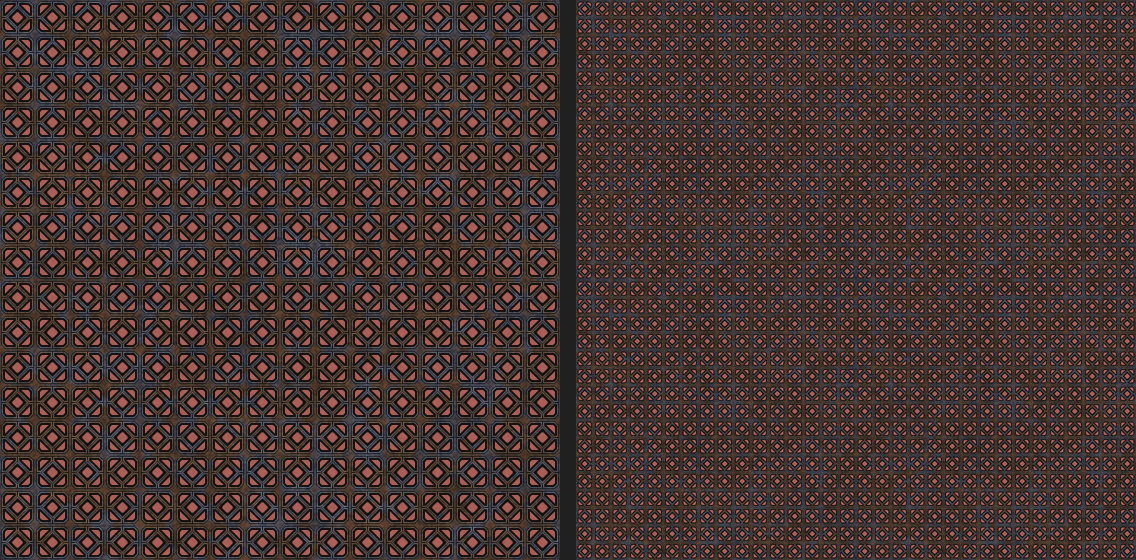
Left: one tile. Right: repeated 2 by 2.
This pattern is drawn by a Shadertoy shader. Its source:

```glsl
// Cast-iron lattice of 16 by 16 cells over a clay-red backing: octagonal frames,
// each holding a diamond ring on four spokes. One distance to the metal shapes the
// ridges, the dark recess walls and the backing; wrapping noise adds rust and soot.

const float CELLS = 16.0;

float hash(vec2 p) {
    return fract(sin(dot(p, vec2(127.1, 311.7))) * 43758.5453);
}

// Value noise over the unit square that wraps after freq lattice steps
float wrapNoise(vec2 uv, vec2 freq) {
    vec2 p = uv * freq;
    vec2 i = floor(p), f = fract(p);
    f = f * f * (3.0 - 2.0 * f);
    vec2 lo = mod(i, freq), hi = mod(i + 1.0, freq);
    return mix(mix(hash(lo), hash(vec2(hi.x, lo.y)), f.x),
               mix(hash(vec2(lo.x, hi.y)), hash(hi), f.x), f.y);
}

// Signed distance to the lattice in cell units, negative inside the metal
float lattice(vec2 a) {
    float sum = a.x + a.y;
    float frame = min(0.405 - max(a.x, a.y), (0.725 - sum) * 0.7071);
    float ring = abs(sum - 0.325) * 0.7071 - 0.052;
    float spoke = max(min(a.x, a.y) - 0.058, 0.31 - sum);
    return min(frame, min(ring, spoke));
}

// Broad rounded ridge along each edge, a narrow groove and a raised spine
float relief(float depth) {
    float ridge = smoothstep(0.002, 0.020, depth) * (1.0 - smoothstep(0.036, 0.050, depth));
    float spine = smoothstep(0.060, 0.076, depth);
    return 0.34 + 0.76 * ridge + 0.50 * spine;
}

void mainImage(out vec4 fragColor, in vec2 fragCoord) {
    vec2 uv = fragCoord / iResolution.xy;

    // Wear: faint soot, small patches of rust and fine brushed grain
    float soot = 0.4 * wrapNoise(uv, vec2(9.0)) + 0.6 * wrapNoise(uv + 0.37, vec2(37.0));
    float patches = 0.25 * wrapNoise(uv, vec2(15.0)) + 0.75 * wrapNoise(uv, vec2(53.0));
    float streaks = 0.5 * (wrapNoise(uv, vec2(60.0, 230.0)) + wrapNoise(uv, vec2(230.0, 60.0)));
    float grain = wrapNoise(uv, vec2(310.0));
    float rust = smoothstep(0.20, 0.66, patches + 0.5 * (streaks - 0.5));

    vec3 iron = mix(vec3(0.33, 0.35, 0.41), vec3(0.37, 0.295, 0.235), rust);
    iron *= (0.82 + 0.24 * soot) * (0.62 + 0.44 * streaks + 0.34 * grain);
    vec3 clay = vec3(0.67, 0.375, 0.345) * (0.95 + 0.08 * grain);

    // Average 3 by 3 samples, as the ridges are about a pixel wide
    vec3 color = vec3(0.0);
    for (int k = 0; k < 9; k++) {
        vec2 offset = (vec2(k % 3, k / 3) - 1.0) / 3.0;
        vec2 a = abs(fract((fragCoord + offset) / iResolution.xy * CELLS) - 0.5);
        float sum = a.x + a.y;
        float d = lattice(a);

        // Reddish rust gathers where the frames cross
        float crossing = smoothstep(0.84, 0.96, sum);
        vec3 metal = mix(iron, iron * vec3(1.12, 0.88, 0.78), crossing) * relief(-d);

        // The backing shows as a blunted central diamond and four corner pieces
        float center = min((0.170 - sum) * 0.7071, 0.148 - max(a.x, a.y));
        float opening = sum < 0.325 ? center : d - 0.047;
        vec3 wall = mix(vec3(0.050, 0.044, 0.046), vec3(0.10, 0.078, 0.076),
                        smoothstep(0.0, 0.06, d));
        vec3 recess = mix(wall, clay, smoothstep(-0.006, 0.006, opening));
        color += mix(metal, recess, smoothstep(-0.006, 0.006, d));
    }
    fragColor = vec4(color / 9.0, 1.0);
}
```
